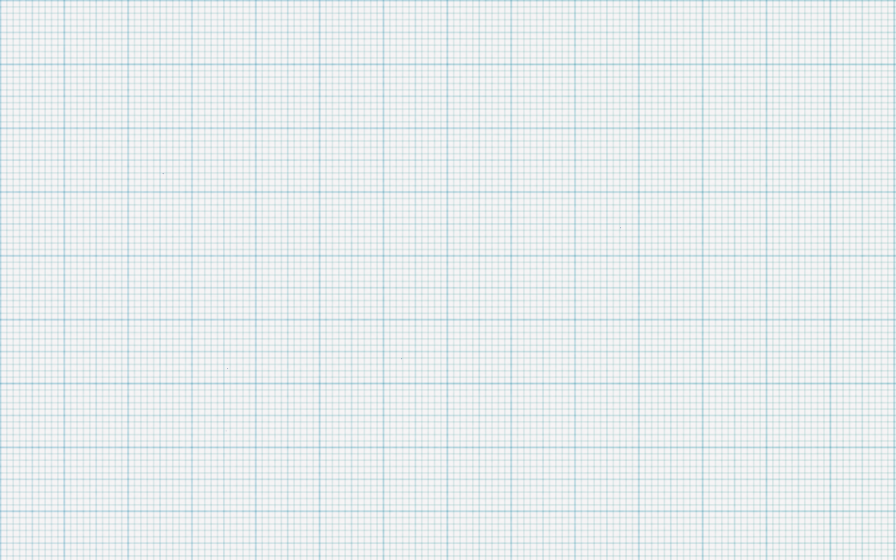
Write a Shadertoy shader that draws this pattern.

```glsl
// Lengths are fractions of the canvas height
const float MAJOR_PITCH = 0.1140;
const float DIVISIONS = 10.0;
const vec2 GRID_ORIGIN = vec2(0.0008, 0.0009);   // from the top left
const float MINOR_WIDTH = 0.0018;
const float MIDDLE_WIDTH = 0.0020;
const float MAJOR_WIDTH = 0.0027;
const float INK_SPREAD = 0.0012;

// Inks are the share of light that passes through a printed line
const vec3 PAPER = vec3(0.965, 0.957, 0.962);
const vec3 MINOR_INK = vec3(0.83, 0.918, 0.915);
const vec3 MIDDLE_INK = vec3(0.77, 0.892, 0.905);
const vec3 MAJOR_INK = vec3(0.715, 0.865, 0.90);
const vec3 SPECK_INK = vec3(0.50, 0.58, 0.70);

const float LINE_VARIATION = 0.14;
const float INK_WEAR = 0.25;
const float TINT_DRIFT = 0.02;
const float GRAIN = 0.008;
const float WOBBLE = 0.00015;
const int SPECK_COUNT = 5;
const float SPECK_RADIUS = 0.0012;

float hash(vec2 p) {
    vec3 q = fract(p.xyx * vec3(0.1031, 0.1030, 0.0973));
    q += dot(q, q.yzx + 33.33);
    return fract((q.x + q.y) * q.z);
}

vec2 gradient(vec2 cell) {
    float angle = 6.28318 * hash(cell);
    return vec2(cos(angle), sin(angle));
}

// Gradient noise, roughly -0.7 to 0.7
float noise(vec2 p) {
    vec2 i = floor(p), f = p - i;
    vec2 u = f * f * f * (f * (f * 6.0 - 15.0) + 10.0);
    vec2 e = vec2(1.0, 0.0);
    float a = dot(gradient(i), f);
    float b = dot(gradient(i + e.xy), f - e.xy);
    float c = dot(gradient(i + e.yx), f - e.yx);
    float d = dot(gradient(i + e.xx), f - e.xx);
    return mix(mix(a, b, u.x), mix(c, d, u.x), u.y);
}

// Share of a filter window covered by a line at the given signed distance
float lineCoverage(float dist, float width, float window) {
    float low = max(dist - 0.5 * window, -0.5 * width);
    float high = min(dist + 0.5 * window, 0.5 * width);
    return clamp((high - low) / window, 0.0, 1.0);
}

// Light passing one family of parallel lines
vec3 ruling(float across, float along, float seed, float pixel) {
    float pitch = MAJOR_PITCH / DIVISIONS;
    across += WOBBLE * noise(vec2(along * 5.0, across * 3.0 + seed));
    float index = round(across / pitch);
    float dist = across - index * pitch;

    // Every tenth line is major, with a middle line halfway
    float rank = mod(index + 0.5, DIVISIONS);
    bool isMajor = rank < 1.0;
    bool isMiddle = abs(rank - 0.5 * DIVISIONS - 0.5) < 0.5;
    float width = isMajor ? MAJOR_WIDTH : isMiddle ? MIDDLE_WIDTH : MINOR_WIDTH;
    vec3 ink = isMajor ? MAJOR_INK : isMiddle ? MIDDLE_INK : MINOR_INK;

    // Uneven printing between lines and along each line
    float density = 1.0 + LINE_VARIATION * (hash(vec2(index + 40.0, seed)) - 0.5);
    density += INK_WEAR * noise(vec2(along * 110.0, index * 1.37 + seed));
    float coverage = lineCoverage(dist, width, pixel + INK_SPREAD);
    return mix(vec3(1.0), ink, coverage * density);
}

// Light passing a few scattered dots of dirt
vec3 specks(vec2 p, float aspect, float pixel) {
    float amount = 0.0;
    for (int i = 0; i < SPECK_COUNT; i++) {
        float id = float(i) + 1.0;
        vec2 center = vec2(aspect * hash(vec2(id, 3.7)), hash(vec2(id, 9.2)));
        float radius = SPECK_RADIUS * mix(0.5, 1.0, hash(vec2(id, 5.1)));
        float dist = length(p - center) - radius;
        amount = max(amount, 1.0 - smoothstep(-0.5 * pixel, 0.5 * pixel, dist));
    }
    return mix(vec3(1.0), SPECK_INK, 0.6 * amount);
}

void mainImage(out vec4 fragColor, in vec2 fragCoord) {
    float pixel = 1.0 / iResolution.y;
    float aspect = iResolution.x * pixel;
    vec2 p = vec2(fragCoord.x, iResolution.y - fragCoord.y) * pixel;
    vec2 grid = p - GRID_ORIGIN;

    // Paper with fine grain and faint clouding
    vec3 color = PAPER + GRAIN * (noise(p * 190.0) + 0.25 * noise(p * 6.0));

    // Ink drifts from blue at the left to teal at the right
    vec3 ink = ruling(grid.x, grid.y, 17.0, pixel) * ruling(grid.y, grid.x, 71.0, pixel);
    float drift = p.x / aspect - 0.5 + 0.5 * noise(p * 2.5);
    float inked = 1.0 - ink.r;
    color *= ink;
    color += inked * TINT_DRIFT * drift * vec3(-1.0, 1.0, -3.0);

    color *= specks(p, aspect, pixel);
    fragColor = vec4(clamp(color, 0.0, 1.0), 1.0);
}
```
